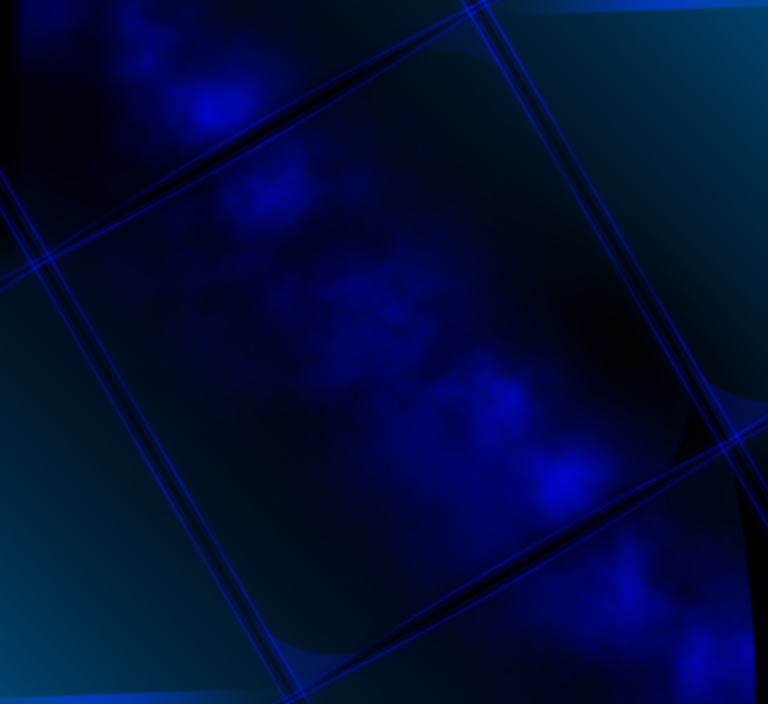
Give the GLSL for this background, as a WebGL 1 fragment shader.

```glsl
precision highp float;
// Dark glass tiles on a tilted grid, over a blue nebula between two teal glows.

uniform vec2 u_resolution;

#define FRAME vec2(1.091, 1.0)
#define CENTER vec2(0.548, 0.500)
#define TILE_SIDE 0.716
#define TILE_ANGLE 0.527
#define FILLET 0.165
#define KNOT_SPACING 0.176
#define TEAL vec3(0.0, 0.255, 0.405)
#define NEBULA_BLUE vec3(0.0, 0.005, 0.64)
#define RIM_BLUE vec3(0.01, 0.03, 0.58)

float hash(vec2 p) {
  vec3 h = fract(vec3(p.xyx) * 0.1031);
  h += dot(h, h.yzx + 33.33);
  return fract((h.x + h.y) * h.z);
}

float noise(vec2 p) {
  vec2 i = floor(p);
  vec2 f = fract(p);
  f = f * f * (3.0 - 2.0 * f);
  return mix(mix(hash(i), hash(i + vec2(1.0, 0.0)), f.x),
             mix(hash(i + vec2(0.0, 1.0)), hash(i + 1.0), f.x), f.y);
}

float fbm(vec2 p) {
  float sum = 0.0;
  float amp = 0.5;
  for (int i = 0; i < 5; i++) {
    sum += amp * noise(p);
    p = mat2(1.6, 1.2, -1.2, 1.6) * p + 7.3;
    amp *= 0.5;
  }
  return sum;
}

float bell(float x, float width) {
  x /= width;
  return exp(-x * x);
}

// Cloudy band; "along" runs down its length and "across" over its width.
float nebula(vec2 p, float along, float across) {
  float cloud = smoothstep(0.2, 0.75, fbm(p * 8.0 + 3.0));
  float warp = fbm(p * 14.0 + 20.0) - 0.48;
  float ridge = across - 0.05 - 0.018 * cos(9.0 * (along + 0.5)) + 0.07 * warp;
  float drift = 0.05 * sin(7.14 * (along - 0.03)) * bell(along, 0.5);
  float phase = 6.2832 * (along - 0.114 - drift + 0.06 * warp) / KNOT_SPACING;
  float knots = 0.5 + 0.5 * cos(phase);
  float halo = bell(across - 0.01, 0.17 + 0.12 * along * along) * (0.14 + 0.5 * cloud);
  float core = bell(ridge, 0.055) * (0.1 + 0.6 * knots) * (0.55 + 0.6 * cloud);
  return halo + core * 0.9;
}

// Bright streaks at both sides of a seam, at a given distance from it.
float rim(float d, float offset) {
  return bell(d - offset, 0.0026) + 0.3 * bell(d - offset, 0.009)
       + 0.4 * bell(d - offset * 0.45, 0.002);
}

void main() {
  vec2 p = gl_FragCoord.xy / u_resolution * FRAME;
  vec2 q = p - CENTER;
  float across = dot(q, vec2(0.72, 0.69));
  float along = dot(q, vec2(0.69, -0.72));

  // Teal glow from two opposite corners, with black lanes by the band
  vec3 color = TEAL * pow(abs(across) / 0.74, 1.8);
  color += vec3(0.0, 0.006, 0.03);
  color += NEBULA_BLUE * nebula(p, along, across);
  color *= 1.0 - 0.85 * bell(across - 0.25, 0.1) * bell(along - 0.23, 0.22);
  color *= 1.0 - 0.85 * bell(across + 0.13, 0.12) * bell(along + 0.54, 0.17);

  // Black borders at the upper left and lower right
  float leftBorder = (1.0 - smoothstep(0.01, 0.04, p.x)) * smoothstep(0.6, 0.7, p.y);
  float curve = 1.073 - 0.29 * p.y * p.y;
  float rightBorder = smoothstep(curve - 0.003, curve + 0.003, p.x)
                    * (1.0 - smoothstep(0.3, 0.38, p.y));
  color *= 1.0 - 0.95 * max(leftBorder, rightBorder);

  // Tile coordinates
  float c = cos(TILE_ANGLE);
  float s = sin(TILE_ANGLE);
  vec2 grid = vec2(c * q.x + s * q.y, c * q.y - s * q.x) / TILE_SIDE;
  vec2 cell = floor(grid + 0.5);
  vec2 f = grid - cell;
  vec2 d = (0.5 - abs(f)) * TILE_SIDE;

  // Rounded corners of the middle row: lit at bottom and top, black at right
  vec2 inner = max(FILLET - d, 0.0);
  float corner = smoothstep(-0.003, 0.006, length(inner) - FILLET)
               * step(0.001, min(inner.x, inner.y))
               * step(0.0, cell.x) * (1.0 - abs(cell.y));
  float bottom = step(f.x, 0.0) * step(f.y, 0.0);
  float top = step(0.0, f.x) * step(0.0, f.y);
  float right = step(0.0, f.x) * step(f.y, 0.0);
  color += RIM_BLUE * corner * (0.3 * bottom + 0.12 * top);
  color *= 1.0 - 0.9 * corner * right;

  // Seams: dark grooves, wider mid-edge on one axis, with streaked rims
  float bulge = cos(3.1416 * f.x);
  float groove = mix(0.007, 0.022, bulge);
  color *= 1.0 - 0.4 * bell(d.x, 0.014);
  color *= 1.0 - mix(0.4, 0.9, bulge) * bell(d.y, groove);
  float streakX = 0.35 + 0.6 * noise(vec2(grid.y * 7.0, floor(grid.x) + 4.0));
  float streakY = 0.2 + 0.6 * noise(vec2(grid.x * 6.0, sign(f.y) * 3.0 + 9.0));
  color += RIM_BLUE * 0.62 * streakX * rim(d.x, 0.013);
  color += RIM_BLUE * 0.6 * streakY * rim(d.y, mix(0.004, 0.015, bulge));

  // Slanted light strips at the top right and bottom left
  vec2 m = across < 0.0 ? -q : q;
  float edge = 0.471 + 0.035 * m.x;
  float strip = smoothstep(edge - 0.002, edge + 0.004, m.y) * smoothstep(0.1, 0.3, m.x);
  color += strip * vec3(0.0, 0.03, 0.08 + 0.3 * bell(m.x - 0.4, 0.12));

  gl_FragColor = vec4(clamp(color, 0.0, 1.0), 1.0);
}
```
